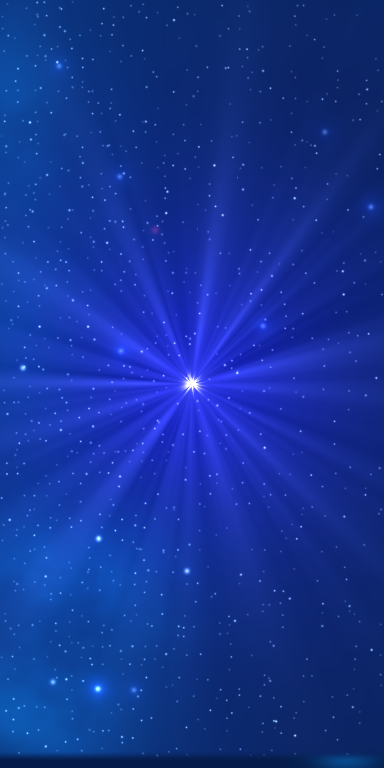
Reproduce this background procedurally as a Shadertoy shader.

```glsl
const vec3 LEFT_BLUE = vec3(0.040, 0.195, 0.470);
const vec3 RIGHT_BLUE = vec3(0.040, 0.140, 0.370);
const vec3 NEBULA_BLUE = vec3(0.015, 0.180, 0.260);
const vec3 GLOW_BLUE = vec3(0.170, 0.210, 0.940);
const vec3 RAY_TINT = vec3(0.200, 0.250, 0.300);
const vec3 HALO_BLUE = vec3(0.080, 0.220, 0.700);
const vec3 STAR_WHITE = vec3(0.700, 0.820, 0.900);
const vec3 FLOOR_NAVY = vec3(0.020, 0.110, 0.290);

// Angle in degrees, angular width in radians, strength
const vec3 RAYS[12] = vec3[](
    vec3(82.0, 0.07, 0.8), vec3(55.0, 0.06, 0.8), vec3(13.0, 0.08, 0.6),
    vec3(-4.0, 0.06, 0.4), vec3(-45.0, 0.10, 0.5), vec3(-73.0, 0.08, 0.5),
    vec3(-92.0, 0.05, 0.4), vec3(231.0, 0.08, 0.8), vec3(197.0, 0.07, 0.6),
    vec3(179.0, 0.05, 0.7), vec3(147.0, 0.08, 0.7), vec3(113.0, 0.06, 0.5));

// Position, core brightness, halo brightness
const vec4 BRIGHT_STARS[12] = vec4[](
    vec4(0.255, 0.206, 1.0, 1.0), vec4(0.257, 0.597, 1.0, 0.1),
    vec4(0.487, 0.513, 0.8, 0.1), vec4(0.060, 1.042, 0.8, 0.1),
    vec4(0.315, 1.086, 0.3, 0.5), vec4(0.685, 1.151, 0.3, 0.4),
    vec4(0.966, 1.461, 0.3, 0.4), vec4(0.312, 1.540, 0.3, 0.3),
    vec4(0.154, 1.828, 0.3, 0.3), vec4(0.846, 1.656, 0.3, 0.2),
    vec4(0.349, 0.203, 0.3, 0.3), vec4(0.138, 0.224, 0.6, 0.1));

float hash(vec2 p) {
    vec3 q = fract(p.xyx * 0.1031);
    q += dot(q, q.yzx + 33.33);
    return fract((q.x + q.y) * q.z);
}

float noise(vec2 p) {
    vec2 i = floor(p), f = fract(p);
    f = f * f * (3.0 - 2.0 * f);
    float low = mix(hash(i), hash(i + vec2(1, 0)), f.x);
    float high = mix(hash(i + vec2(0, 1)), hash(i + vec2(1, 1)), f.x);
    return mix(low, high, f.y);
}

float fbm(vec2 p) {
    float sum = 0.0, amplitude = 0.5;
    for (int i = 0; i < 5; i++) {
        sum += amplitude * noise(p);
        p = mat2(1.6, 1.2, -1.2, 1.6) * p + 7.3;
        amplitude *= 0.5;
    }
    return sum;
}

float blob(vec2 p, vec2 center, vec2 size) {
    vec2 d = (p - center) / size;
    return exp(-dot(d, d));
}

// Soft clouds gathered along the left side
float nebula(vec2 p) {
    float mask = blob(p, vec2(0.20, 0.47), vec2(0.28, 0.20))
        + 0.8 * blob(p, vec2(0.05, 0.12), vec2(0.28, 0.15))
        + 0.5 * blob(p, vec2(0.02, 1.76), vec2(0.13, 0.22))
        + 0.45 * blob(p, vec2(0.05, 1.25), vec2(0.24, 0.40));
    return mask * (0.55 + 0.6 * smoothstep(0.2, 0.75, fbm(p * 5.0 + 3.0)));
}

// Signed brightness around the centre: main rays plus fine streaks
float rayPattern(vec2 dir) {
    float sum = 0.5 * (noise(dir * 9.0 + 20.0) - 0.5)
        + 0.35 * (noise(dir * 22.0 + 50.0) - 0.5) - 0.2;
    for (int i = 0; i < 12; i++) {
        float angle = radians(RAYS[i].x);
        float offset = 1.0 - dot(dir, vec2(cos(angle), sin(angle)));
        sum += RAYS[i].z * exp(-2.0 * offset / (RAYS[i].y * RAYS[i].y));
    }
    return sum;
}

// One jittered star per chosen grid cell
float starField(vec2 p, float cells, float density, float radius, float seed) {
    vec2 id = floor(p * cells) + seed;
    vec2 jitter = 0.15 + 0.7 * vec2(hash(id + 11.0), hash(id + 47.0));
    float d = length(fract(p * cells) - jitter) / (cells * radius);
    float brightness = mix(0.25, 1.0, pow(hash(id + 83.0), 2.0));
    return step(hash(id), density) * brightness * exp(-d * d);
}

void mainImage(out vec4 fragColor, in vec2 fragCoord) {
    vec2 p = fragCoord / iResolution.x;
    vec2 toCenter = p - 0.5 * iResolution.xy / iResolution.x;
    float r = length(toCenter);
    vec2 dir = toCenter / max(r, 1e-4);

    // Sky and clouds
    vec3 color = mix(LEFT_BLUE, RIGHT_BLUE, smoothstep(0.0, 0.9, p.x));
    color *= 0.92 + 0.16 * fbm(p * 3.0);
    color += NEBULA_BLUE * nebula(p);

    // Central glow and rays
    float rays = rayPattern(dir);
    float glow = exp(-pow(r / 0.39, 1.3)) * (1.03 + 0.3 * rays);
    color = mix(color, GLOW_BLUE, clamp(glow, 0.0, 1.0));
    color += RAY_TINT * rays * exp(-2.6 * r) * smoothstep(0.0, 0.15, r) * 0.75;

    // Scattered stars, denser on the left
    float density = mix(0.50, 0.18, p.x);
    float stars = 0.75 * starField(p, 36.0, density, 0.0024, 0.0)
        + starField(p, 15.0, density, 0.0029, 130.0);
    color += STAR_WHITE * stars;
    for (int i = 0; i < 12; i++) {
        vec4 star = BRIGHT_STARS[i];
        float d = length(p - star.xy);
        color += STAR_WHITE * star.z * exp(-d * d / 4e-5);
        color += HALO_BLUE * star.w * exp(-d / 0.016);
    }
    color += vec3(0.25, 0.04, 0.06) * blob(p, vec2(0.404, 1.401), vec2(0.010));

    // Dark strip along the lower edge
    vec3 strip = FLOOR_NAVY + NEBULA_BLUE * blob(p, vec2(0.90, 0.02), vec2(0.08, 0.03));
    color = mix(strip, color, smoothstep(0.018, 0.045, p.y));

    // White core with short spikes
    float reach = 0.007 + 0.017 * noise(dir * 7.0 + 90.0);
    color += vec3(1.0, 0.95, 0.85) * (1.2 * exp(-r * r / (reach * reach)) + 0.2 * exp(-r / 0.022));
    fragColor = vec4(clamp(color, 0.0, 1.0), 1.0);
}
```
